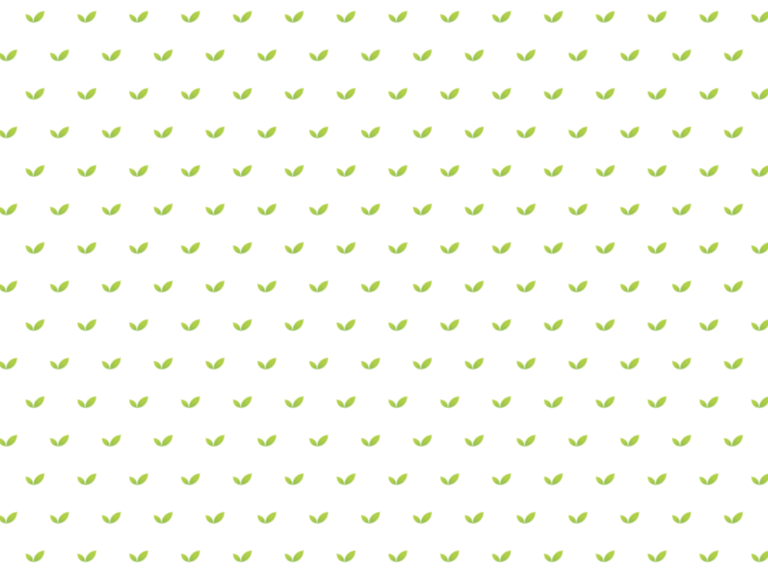
Write a Shadertoy shader that draws this pattern.

```glsl
// Small two-leaf green sprouts in staggered rows on white.

// Lengths are fractions of the canvas height.
#define PITCH vec2(0.0900, 0.0669)   // column and row spacing
#define FIRST vec2(0.0608, 0.0292)   // first sprout, from the upper left
#define STAGGER 0.473                // odd row shift, in columns
#define SPROUT 0.0156                // half width of a sprout
#define SOFTNESS 0.0023              // half width of the soft edge
#define PAPER vec3(1.0)
#define LEAF_DARK vec3(0.58, 0.75, 0.31)
#define LEAF_LIGHT vec3(0.68, 0.81, 0.26)
#define VEIN vec3(0.77, 0.85, 0.48)

// Signed distance to a pointed leaf from base to tip
float leafDistance(vec2 p, vec2 base, vec2 tip, float halfWidth) {
    float halfLength = 0.5 * length(tip - base);
    vec2 axis = (tip - base) / (2.0 * halfLength);
    vec2 local = p - 0.5 * (base + tip);
    vec2 q = abs(vec2(dot(local, vec2(axis.y, -axis.x)), dot(local, axis)));
    float offset = 0.5 * (halfLength * halfLength - halfWidth * halfWidth) / halfWidth;
    bool nearTip = halfLength * q.x < offset * (q.y - halfLength);
    return nearTip ? length(q - vec2(0.0, halfLength))
                   : length(q + vec2(offset, 0.0)) - offset - halfWidth;
}

// Lay one shaded leaf over the colour below it
vec3 paintLeaf(vec3 color, vec2 p, vec2 base, vec2 tip, float halfWidth, float soft) {
    vec2 stem = tip - base;
    float along = clamp(dot(p - base, stem) / dot(stem, stem), 0.0, 1.0);
    vec3 leaf = mix(LEAF_DARK, LEAF_LIGHT, smoothstep(0.1, 0.65, along));

    // Faint central vein, fading at both ends
    float vein = 1.0 - smoothstep(0.0, 0.12, length(p - base - along * stem));
    leaf = mix(leaf, VEIN, 0.25 * vein * sin(3.14159 * along));

    float d = leafDistance(p, base, tip, halfWidth);
    return mix(color, leaf, 1.0 - smoothstep(-soft, soft, d));
}

void mainImage(out vec4 fragColor, in vec2 fragCoord) {
    // Measure down from the upper left corner
    vec2 uv = vec2(fragCoord.x, iResolution.y - fragCoord.y) / iResolution.y;
    vec2 grid = (uv - FIRST) / PITCH;

    // Staggered cells, each centred on a sprout
    float row = floor(grid.y + 0.5);
    grid.x -= STAGGER * mod(row, 2.0);
    vec2 p = (fract(grid + 0.5) - 0.5) * PITCH / SPROUT;
    p.y = -p.y;

    // Small left leaf and large right leaf
    float soft = max(SOFTNESS, 0.75 / iResolution.y) / SPROUT;
    vec3 color = paintLeaf(PAPER, p, vec2(-0.22, -0.60), vec2(-1.02, 0.26), 0.26, soft);
    color = paintLeaf(color, p, vec2(-0.16, -0.62), vec2(1.02, 0.62), 0.36, soft);
    fragColor = vec4(color, 1.0);
}
```
